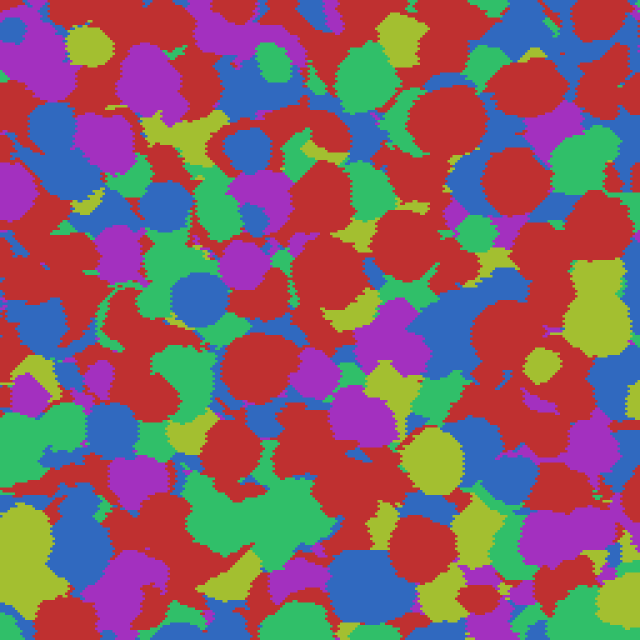
Write a WebGL 1 fragment shader that draws this texture.

```glsl
precision highp float;
// Overlapping ragged blobs in five flat colours, stepped on a fine brick grid.

uniform vec2 u_resolution;

const float LAYERS = 8.0;

vec3 hash3(vec3 p) {
  p = fract(p * vec3(0.1031, 0.1030, 0.0973));
  p += dot(p, p.yxz + 33.33);
  return fract((p.xxy + p.yxx) * p.zyx);
}

// Smooth two-channel value noise in -0.5..0.5
vec2 noise2(vec2 p) {
  vec2 cell = floor(p);
  vec2 f = fract(p);
  f = f * f * (3.0 - 2.0 * f);
  vec2 low = mix(hash3(vec3(cell, 91.0)).xy, hash3(vec3(cell + vec2(1, 0), 91.0)).xy, f.x);
  vec2 high = mix(hash3(vec3(cell + vec2(0, 1), 91.0)).xy, hash3(vec3(cell + 1.0, 91.0)).xy, f.x);
  return mix(low, high, f.y) - 0.5;
}

// Centre of the brick that holds p; odd rows shift by half a brick
vec2 snapToBrick(vec2 p) {
  vec2 q = p * vec2(128.0, 256.0);
  float row = floor(q.y);
  float shift = 0.5 * mod(row, 2.0);
  return vec2(floor(q.x + shift) + 0.5 - shift, row + 0.5) / vec2(128.0, 256.0);
}

vec3 palette(float pick) {
  vec3 red = vec3(0.75, 0.19, 0.19);
  vec3 blue = vec3(0.19, 0.41, 0.75);
  vec3 purple = vec3(0.64, 0.19, 0.75);
  vec3 green = vec3(0.19, 0.75, 0.41);
  vec3 yellow = vec3(0.64, 0.75, 0.19);
  if (pick < 0.35) return red;
  if (pick < 0.585) return blue;
  if (pick < 0.77) return purple;
  if (pick < 0.92) return green;
  return yellow;
}

// Colour of the topmost blob that covers p
vec3 blobs(vec2 p) {
  p = snapToBrick(p);
  vec2 grain = hash3(vec3(floor(p * 256.0), 57.0)).xy - 0.5;
  p += 0.016 * noise2(p * 22.0) + 0.008 * noise2(p * 60.0) + 0.003 * grain;

  float topDepth = -1.0;
  float topPick = 0.4;
  for (float layer = 0.0; layer < LAYERS; layer++) {
    vec2 q = p * 10.0 + 20.0 + hash3(vec3(layer, 5.0, 3.0)).xy;
    vec2 home = floor(q);
    for (float y = -1.0; y <= 1.0; y++) {
      for (float x = -1.0; x <= 1.0; x++) {
        vec2 cell = home + vec2(x, y);
        vec3 place = hash3(vec3(cell, layer * 7.0 + 11.0));
        float radius = mix(0.12, 0.57, sqrt(place.z));
        vec3 trait = hash3(vec3(cell, layer * 7.0 + 14.0));
        vec2 stretch = vec2(1.0 + 0.25 * (trait.z - 0.5), 1.0);
        float depth = layer + 1.5 * trait.x;
        if (length((q - cell - place.xy) * stretch) < radius && depth > topDepth) {
          topDepth = depth;
          topPick = trait.y;
        }
      }
    }
  }
  return palette(topPick);
}

void main() {
  float side = min(u_resolution.x, u_resolution.y);
  // Four samples per pixel smooth the edges
  vec3 color = vec3(0.0);
  for (float j = -0.25; j < 0.5; j += 0.5) {
    for (float i = -0.25; i < 0.5; i += 0.5) {
      color += blobs((gl_FragCoord.xy + vec2(i, j)) / side);
    }
  }
  gl_FragColor = vec4(color * 0.25, 1.0);
}
```
